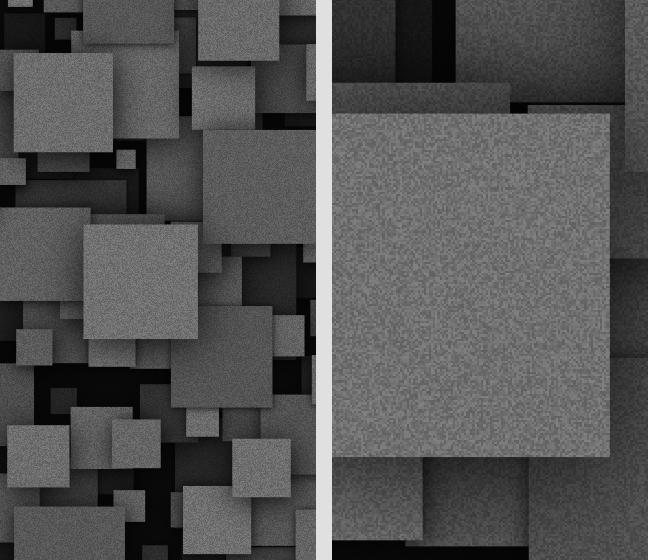
Left, the full canvas; right, a detail of the centre.
This background is drawn by a Shadertoy shader. Its source:

```glsl
// Stacked grey squares floating at different heights, with soft shadows and fine grain.
#define SQUARE_COUNT 84
#define SIZE_MIN 0.06
#define SIZE_MAX 0.37
#define TONE_DARK 0.31
#define TONE_LIGHT 0.435
#define BACK_TONE 0.03
#define SHADOW_STRENGTH 0.95
#define SHADOW_BLUR 0.05
#define SHADOW_OFFSET vec2(0.006, -0.014)
#define MARGIN 0.1
#define GRAIN_CELLS 432.0
#define GRAIN_AMOUNT 0.31

vec3 hash31(float n) {
    vec3 p = fract(vec3(n) * vec3(0.1031, 0.1030, 0.0973));
    p += dot(p, p.yzx + 33.33);
    return fract((p.xxy + p.yzz) * p.zyx);
}

float hash21(vec2 cell) {
    vec3 p = fract(cell.xyx * 0.1031);
    p += dot(p, p.yzx + 33.33);
    return fract((p.x + p.y) * p.z);
}

vec2 sigmoid(vec2 x) {
    return 1.0 / (1.0 + exp(-clamp(x, -30.0, 30.0)));
}

// Blurred square: product of two soft one-dimensional slabs
float softSquare(vec2 p, float halfSize, float blur) {
    vec2 slab = sigmoid((p + halfSize) / blur) - sigmoid((p - halfSize) / blur);
    return slab.x * slab.y;
}

// Antialiased square
float sharpSquare(vec2 p, float halfSize, float pixel) {
    vec2 edge = clamp((halfSize - abs(p)) / pixel + 0.5, 0.0, 1.0);
    return edge.x * edge.y;
}

void mainImage(out vec4 fragColor, in vec2 fragCoord) {
    float pixel = 1.0 / iResolution.x;
    vec2 uv = fragCoord * pixel;
    vec2 canvas = vec2(1.0, iResolution.y * pixel);
    float tone = BACK_TONE;

    // Paint from back to front; each square shades whatever lies below it
    for (int i = 0; i < SQUARE_COUNT; i++) {
        float n = float(i) + 1.0;
        float depth = n / float(SQUARE_COUNT);
        vec3 shape = hash31(n + 17.0);
        vec3 look = hash31(n + 241.0);

        // Evenly spread centres with a little jitter
        vec2 spread = fract(n * vec2(0.75488, 0.56984) + 0.35);
        vec2 center = mix(vec2(-MARGIN), canvas + MARGIN, spread);
        center += (shape.yz - 0.5) * 0.12;
        float halfSize = 0.5 * mix(SIZE_MIN, SIZE_MAX, shape.x);
        vec2 p = uv - center;

        // Lower squares lie closer together, so their shadows are tighter
        float lift = mix(0.08, 1.0, look.x);
        float blur = min(SHADOW_BLUR * lift, 0.3 * halfSize);
        float shadow = softSquare(p - SHADOW_OFFSET * lift, halfSize, blur);
        tone *= 1.0 - SHADOW_STRENGTH * shadow;

        float face = mix(TONE_DARK, TONE_LIGHT, sqrt(look.y));
        face *= mix(0.22, 1.0, smoothstep(0.0, 0.75, depth));
        tone = mix(tone, face, sharpSquare(p, halfSize, pixel));
    }

    // Fine grain, proportional to brightness
    float grain = hash21(floor(uv * GRAIN_CELLS)) - 0.5;
    tone = tone * (1.0 + GRAIN_AMOUNT * grain) + 0.008;
    fragColor = vec4(vec3(tone), 1.0);
}
```
